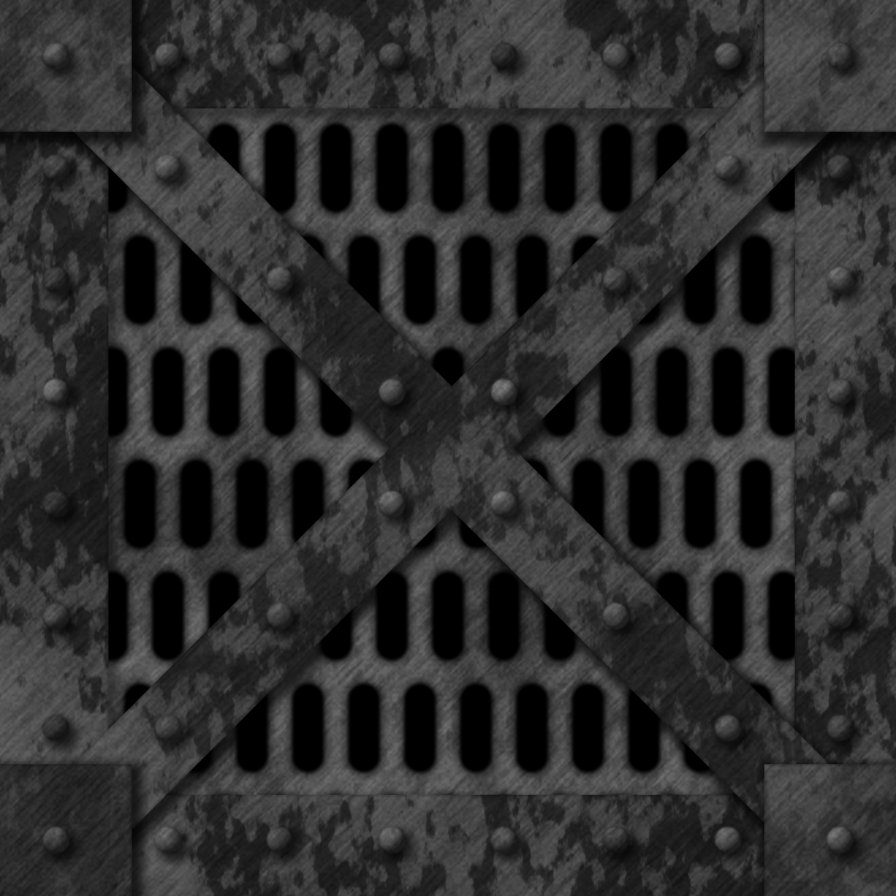
This texture is drawn by a Shadertoy shader. Its source:

```glsl
// Weathered steel hatch: slotted grille, riveted frame, crossed braces and corner plates.

const vec2 SHADOW_SHIFT = vec2(-0.005, 0.007);

float hash(vec2 p) {
    vec3 q = fract(vec3(p.xyx) * 0.1031);
    q += dot(q, q.yzx + 33.33);
    return fract((q.x + q.y) * q.z);
}

float noise(vec2 p) {
    vec2 i = floor(p), f = fract(p);
    f = f * f * (3.0 - 2.0 * f);
    return mix(mix(hash(i), hash(i + vec2(1, 0)), f.x),
               mix(hash(i + vec2(0, 1)), hash(i + vec2(1, 1)), f.x), f.y);
}

float fbm(vec2 p) {
    float sum = 0.0, amp = 0.533;
    for (int i = 0; i < 4; i++) {
        sum += amp * noise(p);
        p = mat2(1.6, 1.2, -1.2, 1.6) * p + 17.3;
        amp *= 0.5;
    }
    return sum;
}

// Brushed metal: broad stains, diagonal scratches, grain and dark corroded flecks
float steel(vec2 p, float tone, float grime, float seed) {
    vec2 along = vec2(p.x + p.y, p.y - p.x) + seed;
    float stains = fbm(p * 7.0 + seed);
    float scratches = 0.6 * noise(along * vec2(22, 170)) + 0.4 * noise(along * vec2(50, 310));
    float grain = noise(p * 330.0 + seed);
    float flecks = fbm(p * vec2(75, 42) + seed * 3.0) + 0.9 * (0.5 - stains);
    float value = tone * (1.0 + 0.75 * (stains - 0.5) + 0.5 * (scratches - 0.5)
                              + 0.22 * (grain - 0.5));
    return value * (1.0 - grime * smoothstep(0.44, 0.66, flecks));
}

// Signed distances, negative inside the metal
float frameDist(vec2 p) {
    vec2 q = abs(p - vec2(0.504, 0.496));
    return 0.383 - max(q.x, q.y);
}

float braceDist(vec2 p) {
    vec2 q = abs(p - vec2(0.504, 0.5));
    return (abs(q.x - q.y) - 0.069) * 0.7071;
}

float plateDist(vec2 p) {
    vec2 q = abs(p - 0.5);
    return 0.353 - min(q.x, q.y);
}

float slotDist(vec2 p) {
    float row = floor(p.y * 8.0);
    float shift = 0.5 * mod(row, 2.0);
    float x = (fract(p.x * 16.0 + shift + 0.5) - 0.5) / 16.0;
    float y = (fract(p.y * 8.0) - 0.5) / 8.0;
    return length(vec2(x, max(abs(y) - 0.032, 0.0))) - 0.0178;
}

// Lays a sheet over what lies below, with a soft cast shadow and a worn rim
float layer(float below, float metal, float d, float shadowD, float blur, float depth, float px) {
    below *= 1.0 - depth * (1.0 - smoothstep(-0.003, blur, shadowD));
    float rim = smoothstep(-0.004, 0.0, d);
    return mix(below, metal * (1.0 - 0.18 * rim), smoothstep(px, -px, d));
}

// Domed rivets around the border and along both diagonals
float rivets(float below, vec2 p, float px) {
    vec2 cell = floor(p * 8.0);
    vec2 q = (fract(p * 8.0) - 0.5) / 8.0;
    vec2 c = abs(cell - 3.5);
    bool present = max(c.x, c.y) > 3.0 || c.x == c.y;
    if (!present) return below;

    float radius = 0.0148;
    float wear = mix(0.8, 1.08, hash(cell + 4.0));
    float shadow = 1.0 - smoothstep(0.006, 0.027, length(q + SHADOW_SHIFT * vec2(1.3, 1.0)));
    below *= 1.0 - 0.68 * shadow;

    vec2 n = q / radius;
    float height = sqrt(max(1.0 - dot(n, n), 0.0));
    float light = max(dot(vec3(n, height), normalize(vec3(-0.5, 0.6, 0.75))), 0.0);
    float dome = steel(p, 0.12 + 0.26 * light, 0.15, 8.0) * wear;
    return mix(below, dome, smoothstep(0.0015 + px, -0.0015 - px, length(q) - radius));
}

void mainImage(out vec4 fragColor, in vec2 fragCoord) {
    vec2 p = fragCoord / iResolution.xy;
    float px = 0.7 / iResolution.y;
    vec2 lit = p + SHADOW_SHIFT;

    // Grille with softly bevelled slots
    float slot = slotDist(p);
    float value = steel(p, 0.315, 0.15, 2.0);
    value *= mix(0.65, 1.0, smoothstep(0.0, 0.011, slot));
    value *= smoothstep(-0.0035, 0.0035, slot);

    // Stacked sheets, lowest first
    float frame = steel(p, 0.265, 0.5, 11.0);
    value = layer(value, frame, frameDist(p), frameDist(lit), 0.013, 0.4, px);
    float brace = steel(p, 0.265, 0.42, 23.0);
    value = layer(value, brace, braceDist(p), braceDist(lit), 0.016, 0.65, px);
    float plate = steel(p, 0.255, 0.22, 37.0);
    value = layer(value, plate, plateDist(p), plateDist(lit), 0.018, 0.7, px);

    value = rivets(value, p, px);
    fragColor = vec4(vec3(clamp(value, 0.0, 1.0)), 1.0);
}
```
